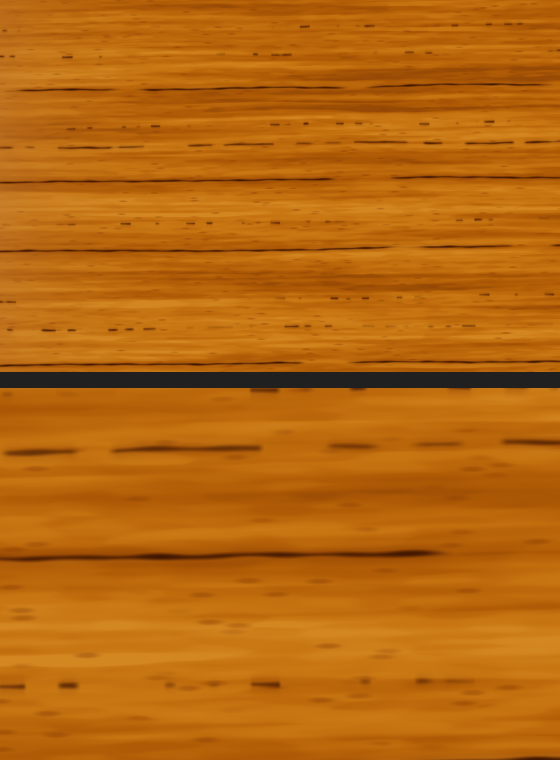
Top: the whole. Bottom: its middle third, enlarged.
Give the GLSL for this texture, as a WebGL 1 fragment shader.

```glsl
precision highp float;

// Warm golden-brown wood veneer with near-horizontal grain.
// Stretched cellular noise gives bands and fibres; layered sines bend the
// grain and break the thin dark veins into long lines or short dashes.

uniform vec2 u_resolution;

const int VEINS = 11;
const vec3 VEIN_CORE = vec3(0.25, 0.085, 0.005);
const vec3 VEIN_STAIN = vec3(0.54, 0.24, 0.01);
const vec3 PALE_SHEEN = vec3(0.75, 0.47, 0.18);

vec2 hash2(vec2 p) {
  vec2 q = vec2(dot(p, vec2(127.1, 311.7)), dot(p, vec2(269.5, 183.3)));
  return fract(sin(q) * 43758.545);
}

// Three summed sines, roughly -1 to 1
float waves(float x, float seed) {
  return (sin(x + seed) + sin(x * 2.3 + seed * 1.7)
        + sin(x * 4.1 + seed * 2.9)) / 3.0;
}

// Cellular noise: x = smoothly blended cell tone, y = nearest point distance
vec2 cells(vec2 p, float seed) {
  vec2 base = floor(p);
  float total = 0.0;
  float weight = 0.0;
  float nearest = 2.0;
  for (int j = -1; j <= 1; j++) {
    for (int i = -1; i <= 1; i++) {
      vec2 id = base + vec2(float(i), float(j));
      vec2 offset = id + hash2(id + seed) - p;
      float d2 = dot(offset, offset);
      float w = exp(-5.0 * d2);
      total += w * hash2(id + seed + 57.0).x;
      weight += w;
      nearest = min(nearest, sqrt(d2));
    }
  }
  return vec2(total / weight, nearest);
}

float centredTone(vec2 p, vec2 scale, float seed) {
  return cells(p * scale, seed).x - 0.5;
}

// Golden wood from shaded fibre to bright fibre
vec3 woodRamp(float t) {
  vec3 c = mix(vec3(0.59, 0.29, 0.02), vec3(0.68, 0.35, 0.02),
               smoothstep(-0.05, 0.27, t));
  c = mix(c, vec3(0.73, 0.40, 0.04), smoothstep(0.22, 0.52, t));
  c = mix(c, vec3(0.78, 0.46, 0.07), smoothstep(0.48, 0.76, t));
  return mix(c, vec3(0.83, 0.53, 0.13), smoothstep(0.74, 1.1, t));
}

// One vein: x = dark core, y = soft stain around it
vec2 vein(vec2 p, float index, float soft) {
  float solid = smoothstep(0.38, 0.7, fract(index * 0.618 + 0.85));
  float centre = (index + 0.5 + 0.32 * sin(index * index * 1.7 + 4.0))
               / float(VEINS);
  float bend = 0.0035 * waves(p.x * 3.0, index * 5.1)
             + 0.0012 * waves(p.x * 19.0, index * 2.3);
  float d = abs(p.y - centre - bend);

  float threshold = mix(0.18, -0.62, solid);
  float run = waves(p.x * mix(34.0, 5.0, solid), index * 3.7);
  float cover = smoothstep(threshold, threshold + 0.32, run);
  cover *= mix(smoothstep(-0.5, 0.2, waves(p.x * 3.2, index * 7.9)), 1.0, solid);

  float swell = waves(p.x * 27.0, index * 4.3);
  float width = 0.0019 + 0.0009 * swell;
  float core = 1.0 - smoothstep(width - soft, width + soft, d);
  float stain = exp(-d * d / 0.00004);
  float strength = mix(0.72, 0.95, solid) * (0.88 + 0.16 * swell);
  return vec2(core * strength, stain * mix(0.32, 0.5, solid)) * cover;
}

void main() {
  vec2 p = gl_FragCoord.xy / u_resolution.y;
  float across = gl_FragCoord.x / u_resolution.x;
  float soft = max(1.0 / u_resolution.y, 0.0022);

  // Gentle upward drift and bending of the grain
  vec2 g = p;
  g.y -= 0.011 * (p.x - 0.75) + 0.003 * waves(p.x * 2.7 + p.y * 5.0, 1.3);

  // Broad bands, streaks, fine fibres and short flecks
  float tone = 0.51
    + 0.42 * centredTone(g, vec2(0.6, 15.0), 3.0)
    + 0.62 * centredTone(g, vec2(1.3, 46.0), 11.0)
    + 0.55 * centredTone(g, vec2(3.2, 112.0), 23.0)
    + 0.28 * centredTone(g, vec2(22.0, 150.0), 37.0);
  tone += 0.07 * (0.5 - p.y) + 0.07 * (0.5 - across);
  vec3 colour = woodRamp(tone);

  // Scattered short pores
  vec2 pore = cells(g * vec2(17.0, 75.0), 71.0);
  float poreMask = (1.0 - smoothstep(0.06, 0.28, pore.y))
                 * smoothstep(0.55, 0.85, pore.x);
  colour = mix(colour, VEIN_STAIN, 0.4 * poreMask);

  // Pale sheen along the left edge
  float sheen = exp(-across * 9.0) * (0.65 + 0.35 * sin(p.y * 3.0));
  colour = mix(colour, PALE_SHEEN, 0.55 * sheen);

  // Dark veins with reddish stain
  for (int i = 0; i < VEINS; i++) {
    vec2 v = vein(g, float(i), soft);
    colour = mix(colour, VEIN_STAIN, v.y);
    colour = mix(colour, VEIN_CORE, v.x);
  }
  gl_FragColor = vec4(colour, 1.0);
}
```
